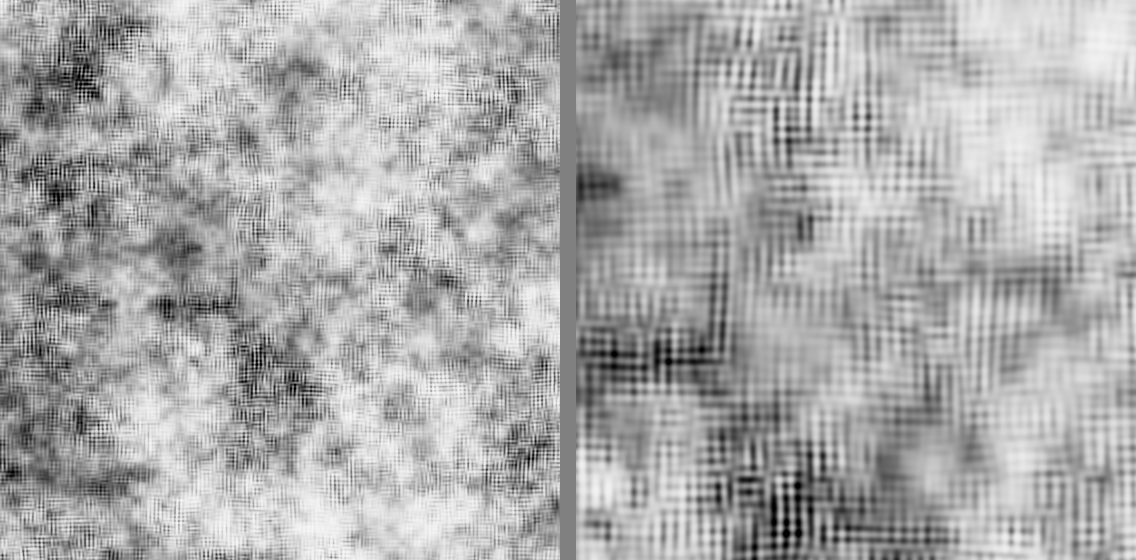
Left: the whole. Right: its middle third, enlarged.
A three.js fragment shader for this texture:

```glsl
// Mottled grey cloth: soft cloudy blotches crossed by fine broken threads.
// Octaves of value noise make the clouds, gated sine waves make the weave,
// and a soft shoulder turns the sum into bright paper with deep dark spots.

varying vec2 vUv;

const float TAU = 6.2831853;
const float NOISE_SPREAD = 0.2145;   // standard deviation of raw value noise

// Clouds
const int   CLOUD_OCTAVES = 5;
const float CLOUD_CELLS   = 5.0;     // cells across the canvas, first octave
const float CLOUD_WEIGHT  = 0.42;
const float FINEST_WEIGHT = 0.26;

// Broad light and shade
const float BASE_LIGHT  = 0.1;
const float LEFT_SHADE  = 0.9;
const float LEFT_WIDTH  = 0.35;
const vec2  GLOW_CENTER = vec2(0.8, 0.2);
const float GLOW_RADIUS = 0.2;
const float GLOW_LIGHT  = 0.6;

// Weave
const float THREADS        = 136.0;  // thread periods across the canvas
const vec2  DASH_CELLS     = vec2(58.0, 44.0);
const vec2  FIBRE_CELLS    = vec2(250.0, 72.0);
const float THREAD_DRIFT   = 0.16;
const float FIBRE_WEIGHT   = 0.4;
const float UPRIGHT_WEIGHT = 0.46;
const float LEVEL_WEIGHT   = 0.3;
const float PATCH_CELLS    = 13.0;

// Tone curve
const float PAPER_WHITE   = 0.97;
const float TONE_SLOPE    = 0.225;
const float TONE_SHOULDER = 0.58;

float hash(vec2 p) {
  return fract(sin(dot(p, vec2(127.1, 311.7))) * 43758.5453);
}

// Value noise scaled to zero mean and unit spread
float noise(vec2 p) {
  vec2 cell = floor(p);
  vec2 f = fract(p);
  f = f * f * (3.0 - 2.0 * f);
  float low  = mix(hash(cell), hash(cell + vec2(1.0, 0.0)), f.x);
  float high = mix(hash(cell + vec2(0.0, 1.0)), hash(cell + vec2(1.0, 1.0)), f.x);
  return (mix(low, high, f.y) - 0.5) / NOISE_SPREAD;
}

// Nearly equal octaves, so small blotches stay as strong as large ones
float clouds(vec2 p) {
  float sum = 0.0;
  float cells = CLOUD_CELLS;
  for (int i = 0; i < CLOUD_OCTAVES; i++) {
    float octave = float(i);
    float weight = i == CLOUD_OCTAVES - 1 ? FINEST_WEIGHT : CLOUD_WEIGHT;
    sum += weight * noise(p * cells + vec2(17.3, 41.7) * (octave + 1.0));
    cells *= 2.0;
  }
  return sum;
}

// Darker left margin and a pale glow at the lower right
float broadLight(vec2 p) {
  float shade = 1.0 - smoothstep(0.0, LEFT_WIDTH, p.x);
  vec2 offset = (p - GLOW_CENTER) / GLOW_RADIUS;
  return BASE_LIGHT - LEFT_SHADE * shade + GLOW_LIGHT * exp(-dot(offset, offset));
}

// Threads along y; a signed envelope breaks them into short dashes
float threads(vec2 p, float seed) {
  float drift = THREAD_DRIFT * noise(p * PATCH_CELLS + seed);
  float wave = sin(TAU * (THREADS * p.x + drift));
  float dashes = noise(p * DASH_CELLS + seed * 2.0);
  float fibres = noise(p * FIBRE_CELLS + seed * 3.0);
  return wave * dashes + FIBRE_WEIGHT * fibres;
}

float weave(vec2 p) {
  float strength = clamp(1.0 + 0.35 * noise(p * PATCH_CELLS + 71.0), 0.4, 1.6);
  return strength * (UPRIGHT_WEIGHT * threads(p, 5.3)
                   + LEVEL_WEIGHT * threads(p.yx, 23.9));
}

// Steep in the darks, gently levelling off towards paper white
float toneCurve(float level) {
  return PAPER_WHITE - TONE_SLOPE * log(1.0 + exp(TONE_SHOULDER - level));
}

void main() {
  float level = clouds(vUv) + broadLight(vUv) + weave(vUv);
  float grey = clamp(toneCurve(level), 0.0, 1.0);
  gl_FragColor = vec4(vec3(grey), 1.0);
}
```
